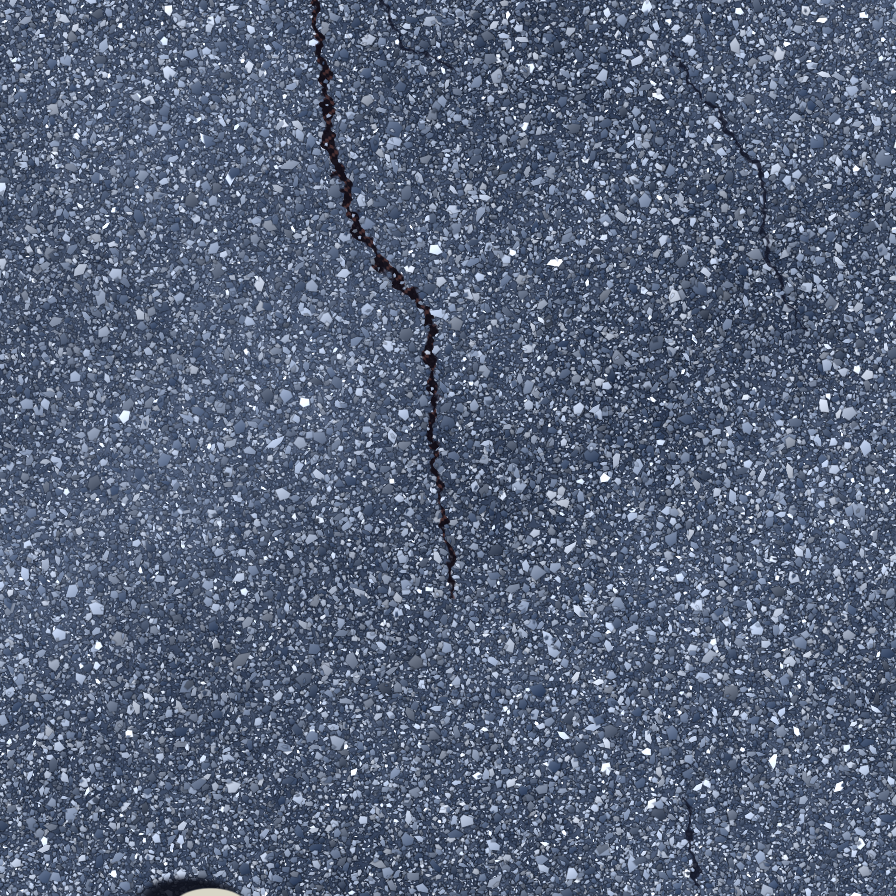
This texture is drawn by a three.js fragment shader. Its source:

```glsl
// Worn blue-grey asphalt: angular stone chips in dark binder, split by rusty cracks.
// Chips are jittered-grid polygons layered from fine grit to coarse stone;
// the cracks are tapered segments bent by layered sines, with loose shards on top.
varying vec2 vUv;

vec3 hash3(vec2 p) {
  vec3 s = vec3(dot(p, vec2(127.1, 311.7)), dot(p, vec2(269.5, 183.3)), dot(p, vec2(419.2, 371.9)));
  return fract(sin(s) * 43758.5);
}

// Smooth blotches, about -1 to 1
float waves(vec2 p) {
  return 0.5 * sin(p.x + 1.7 * sin(p.y * 0.8)) + 0.3 * sin(p.y * 2.1 - p.x * 1.3 + 2.0)
       + 0.2 * sin(p.x * 3.7 + p.y * 2.9);
}

// Signed distance to an uneven five-sided chip
float chipDistance(vec2 q, float radius, vec2 seed) {
  float d = -1.0;
  for (int k = 0; k < 5; k++) {
    vec3 h = hash3(seed + float(k) * 7.3);
    float angle = (float(k) + 0.6 * h.x) * 1.2566;
    d = max(d, dot(q, vec2(cos(angle), sin(angle))) - radius * mix(0.6, 1.0, h.y));
  }
  return d;
}

// Lays one grid of chips over the surface colour
vec3 layChips(vec3 surface, vec2 p, float freq, float layer) {
  vec2 cell = floor(p * freq);
  float soft = freq * 0.001;
  for (int j = -1; j <= 1; j++) {
    for (int i = -1; i <= 1; i++) {
      vec2 id = cell + vec2(float(i), float(j));
      vec2 seed = id + layer * 37.0;
      vec3 place = hash3(seed);
      if (place.z > 0.82 - 0.1 * layer) continue;
      vec3 look = hash3(seed + 11.7);
      vec3 form = hash3(seed + 23.1);

      // Turn and squeeze the chip
      float c = cos(form.x * 6.283), s = sin(form.x * 6.283);
      vec2 q = mat2(c, -s, s, c) * (p * freq - id - place.xy);
      q.y *= mix(1.0, 2.2, form.y);
      float radius = mix(0.27, 0.49, form.z);
      float d = chipDistance(q, radius, seed);

      // Mostly mid greys, with a few pale glints
      float tone = 0.21 + 0.40 * pow(look.x, 1.25);
      tone += (0.32 - 0.03 * layer) * smoothstep(0.89, 0.95, look.y);
      tone += 0.07 * dot(p * freq - id - place.xy, vec2(-0.5, 0.8)) / radius;
      vec3 tint = mix(vec3(-0.012, 0.05, 0.155), vec3(0.02, 0.05, 0.10), look.z * look.z);

      float rim = 1.0 - smoothstep(-soft, soft * 2.5, d);
      surface *= 1.0 - 0.34 * rim;
      surface = mix(surface, tone + tint, 1.0 - smoothstep(-soft, soft, d));
    }
  }
  return surface;
}

// Coverage of a crack piece narrowing from width wa to wb
float crack(vec2 p, vec2 a, vec2 b, float wa, float wb) {
  vec2 ab = b - a;
  float t = clamp(dot(p - a, ab) / dot(ab, ab), 0.0, 1.0);
  float width = mix(wa, wb, t) * (0.85 + 0.7 * waves(p * 190.0));
  return 1.0 - smoothstep(width - 0.0012, width + 0.0016, length(p - a - ab * t));
}

void main() {
  vec2 p = vUv;

  // Binder and five sizes of chips
  float blotch = waves(p * 7.0 + 1.0);
  vec3 color = vec3(0.23, 0.28, 0.37) + 0.03 * waves(p * 90.0) + 0.02 * blotch;
  vec3 binder = color + 0.07;
  float freq = 230.0;
  for (int layer = 0; layer < 5; layer++) {
    color = layChips(color, p, freq, float(layer));
    freq *= 0.69;
  }

  // Dusty film flattens the middle left
  float film = 1.0 - smoothstep(0.1, 0.5, length((p - vec2(0.2, 0.55)) * vec2(1.0, 0.8)));
  color = mix(color, binder, 0.18 * film);
  color *= 1.0 + 0.07 * blotch;

  // Main crack, wide at the top
  vec2 w = p + 0.005 * vec2(waves(p * 67.0), waves(p.yx * 81.0 + 3.0))
             + 0.003 * vec2(waves(p.yx * 190.0), waves(p * 230.0 + 5.0));
  float wide = crack(w, vec2(0.346, 1.02), vec2(0.369, 0.84), 0.004, 0.0065);
  wide = max(wide, crack(w, vec2(0.369, 0.84), vec2(0.402, 0.735), 0.0065, 0.006));
  wide = max(wide, crack(w, vec2(0.402, 0.735), vec2(0.482, 0.645), 0.005, 0.005));
  wide = max(wide, crack(w, vec2(0.482, 0.645), vec2(0.484, 0.50), 0.0055, 0.004));
  wide = max(wide, crack(w, vec2(0.484, 0.50), vec2(0.508, 0.33), 0.0035, 0.0015));

  // Hairline cracks
  float fine = crack(w, vec2(0.748, 0.94), vec2(0.848, 0.81), 0.001, 0.0025);
  fine = max(fine, crack(w, vec2(0.848, 0.81), vec2(0.859, 0.71), 0.0025, 0.002));
  fine = max(fine, crack(w, vec2(0.859, 0.71), vec2(0.897, 0.63), 0.0025, 0.001));
  fine = max(fine, crack(w, vec2(0.415, 1.02), vec2(0.45, 0.945), 0.0025, 0.002));
  fine = max(fine, crack(w, vec2(0.45, 0.945), vec2(0.51, 0.925), 0.002, 0.001));
  fine = max(fine, crack(w, vec2(0.765, 0.115), vec2(0.782, -0.02), 0.001, 0.0035));
  float rust = smoothstep(0.1, 0.8, waves(p * 310.0));
  color = mix(color, vec3(0.10, 0.11, 0.16), 0.85 * fine);
  color = mix(color, mix(vec3(0.10, 0.08, 0.10), vec3(0.27, 0.17, 0.16), rust), 0.93 * wide);

  // Loose shards, then exposure and contrast
  color = layChips(color, p, 135.0, 6.0);
  float light = dot(color, vec3(0.3, 0.6, 0.1));
  color += 0.4 * (light - 0.34) + vec3(0.06, 0.063, 0.075);

  // Pale rounded edge and its shadow at the bottom
  float shade = length((p - vec2(0.21, -0.005)) / vec2(0.065, 0.03));
  color = mix(color, vec3(0.05, 0.06, 0.10), 0.9 * (1.0 - smoothstep(0.65, 1.05, shade)));
  float disc = length((p - vec2(0.235, -0.012)) / vec2(0.042, 0.021));
  color = mix(color, vec3(0.85, 0.84, 0.78), 1.0 - smoothstep(0.93, 1.04, disc));

  gl_FragColor = vec4(clamp(color, 0.0, 1.0), 1.0);
}
```
